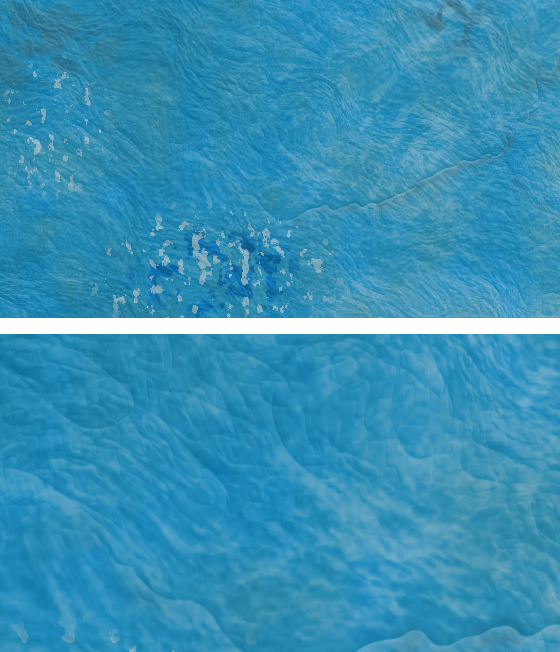
Top: the whole. Bottom: its middle third, enlarged.
A Shadertoy shader for this texture:

```glsl
// Weathered blue painted plaster: a wrinkled height field of layered noise and
// cellular lumps, lit by finite differences, with one branching crease,
// dull stains, pale scuffs, chipped flakes and deep blue blots.

#define RELIEF 0.20
#define LIGHT_DIR vec2(0.45, 0.89)
#define GRAIN_ANGLE -0.62
#define STRETCH 1.5
#define CREASE_DEPTH 0.035
#define FLAKE_CUT 0.69
#define DEEP vec3(0.065, 0.445, 0.60)
#define MID vec3(0.165, 0.555, 0.71)
#define PALE vec3(0.41, 0.655, 0.76)
#define BLOT vec3(0.03, 0.39, 0.64)
#define STAIN vec3(0.25, 0.45, 0.53)
#define FLAKE vec3(0.56, 0.69, 0.74)

vec2 hash2(vec2 c) {
    vec3 v = fract(vec3(c.xyx) * vec3(0.1031, 0.1030, 0.0973));
    v += dot(v, v.yzx + 33.33);
    return fract((v.xx + v.yz) * v.zy);
}

float noise(vec2 p) {
    vec2 i = floor(p), f = fract(p);
    f = f * f * f * (f * (f * 6.0 - 15.0) + 10.0);
    float low = mix(hash2(i).x, hash2(i + vec2(1, 0)).x, f.x);
    float high = mix(hash2(i + vec2(0, 1)).x, hash2(i + vec2(1, 1)).x, f.x);
    return mix(low, high, f.y);
}

mat2 turn(float a) { return mat2(cos(a), -sin(a), sin(a), cos(a)); }

float fbm(vec2 p) {
    float sum = 0.0, amp = 0.5;
    for (int i = 0; i < 4; i++) {
        sum += amp * noise(p);
        p = turn(0.7) * p * 2.03 + 17.0;
        amp *= 0.5;
    }
    return sum / 0.9375;
}

// Distance to the nearest jittered cell point
float cells(vec2 p) {
    vec2 i = floor(p), f = fract(p);
    float best = 4.0;
    for (int y = -1; y <= 1; y++)
        for (int x = -1; x <= 1; x++) {
            vec2 g = vec2(x, y);
            vec2 d = g + hash2(i + g) - f;
            best = min(best, dot(d, d));
        }
    return sqrt(best);
}

float segment(vec2 p, vec2 a, vec2 b) {
    vec2 d = b - a;
    return length(p - a - d * clamp(dot(p - a, d) / dot(d, d), 0.0, 1.0));
}

// Wandering crease with a branch at the right; x is distance, y is strength
vec2 crease(vec2 p) {
    p += 0.06 * (vec2(noise(p * 9.0), noise(p * 9.0 + 40.0)) - 0.5);
    p += 0.025 * (vec2(noise(p * 31.0), noise(p * 31.0 + 9.0)) - 0.5);
    vec2 fork = vec2(1.55, 0.515), bend = vec2(1.15, 0.365), tip = vec2(0.89, 0.315);
    float strong = min(segment(p, vec2(1.80, 0.88), fork),
                   min(segment(p, fork, bend), segment(p, bend, tip)));
    float faint = min(segment(p, fork, vec2(1.80, 0.27)),
                      segment(p, tip, vec2(0.66, 0.48)));
    return vec2(min(strong, faint), strong < faint ? 1.0 : 0.4);
}

float height(vec2 p) {
    vec2 warp = vec2(noise(p * 6.0), noise(p * 6.0 + 23.0)) - 0.5;
    vec2 q = turn(GRAIN_ANGLE) * (p + 0.08 * warp);
    q.y *= STRETCH;
    float wrinkled = smoothstep(0.3, 0.7, noise(p * 5.0 + 61.0));
    float h = 0.0, freq = 10.0, amp = 0.045;
    for (int i = 0; i < 4; i++) {
        float n = noise(q * freq + float(i) * 13.0);
        float gully = sqrt(abs(2.0 * n - 1.0) + 0.01);
        h += amp * mix(n, gully, 0.1 + 0.4 * wrinkled);
        q = turn(0.25) * q;
        freq *= 2.05;
        amp *= 0.56;
    }
    h += 0.009 * cells(p * 42.0 + warp * 6.0);
    vec2 c = crease(p);
    return h - CREASE_DEPTH * c.y * exp(-c.x / 0.012);
}

float spot(vec2 p, vec2 centre, vec2 size) {
    vec2 d = (p - centre) / size;
    return exp(-dot(d, d));
}

void mainImage(out vec4 fragColor, in vec2 fragCoord) {
    vec2 p = fragCoord / iResolution.y;

    // Relief light
    vec2 e = LIGHT_DIR * 0.0016;
    float slope = (height(p - e) - height(p + e)) / 0.0032;
    float lit = RELIEF * slope / (1.0 + 0.4 * abs(slope));

    // Broad paint tone, darker at the left, with diagonal pale scuffs
    float tone = 0.46 + 0.45 * (fbm(p * 4.5 + 5.0) - 0.5) + 0.15 * (p.x - 0.8);
    float scuff = smoothstep(0.5, 0.72, fbm(turn(0.8) * p * vec2(12.0, 30.0)));
    tone += 0.22 * scuff * spot(p, vec2(1.3, 0.68), vec2(0.55, 0.4));
    tone += lit + 0.16 * (noise(p * 150.0) - 0.5);
    vec3 colour = mix(DEEP, MID, clamp(tone / 0.45, -0.35, 1.0));
    colour = mix(colour, PALE, clamp((tone - 0.45) / 0.42, 0.0, 1.15));

    // Drift between a duller and a purer blue
    float drift = fbm(p * 8.0 + 90.0) - 0.5;
    colour += drift * vec3(-0.12, 0.0, 0.12);

    // Dull stains at the top corners and along the crease
    float patchy = fbm(p * 19.0 + 31.0);
    float stain = spot(p, vec2(0.12, 0.87), vec2(0.27, 0.16)) * 0.6
                + spot(p, vec2(1.41, 0.94), vec2(0.10, 0.12));
    stain *= smoothstep(0.4, 0.6, patchy);
    vec2 c = crease(p + vec2(0.0, 0.012));
    stain += 0.6 * c.y * exp(-c.x / 0.014) * smoothstep(0.3, 0.6, patchy);
    colour = mix(colour, STAIN * (1.0 + 0.8 * lit), min(stain, 0.75));

    // Deep blots and small chipped flakes, mostly low and left of centre
    float worn = spot(p, vec2(0.68, 0.14), vec2(0.30, 0.16));
    float blot = smoothstep(0.53, 0.60, fbm(p * 27.0 + 77.0));
    colour = mix(colour, BLOT * (1.0 + lit), 0.75 * blot * smoothstep(0.2, 0.7, worn));
    float aside = spot(p, vec2(0.17, 0.60), vec2(0.13, 0.16));
    float chips = fbm(p * vec2(44.0, 34.0) + 3.0) + 0.07 * worn + 0.03 * aside;
    float flake = smoothstep(FLAKE_CUT, FLAKE_CUT + 0.03, chips);
    flake *= smoothstep(0.05, 0.3, worn + aside);
    colour = mix(colour, FLAKE * (1.0 + 0.5 * lit), 0.85 * flake);

    fragColor = vec4(clamp(colour, 0.0, 1.0), 1.0);
}
```
